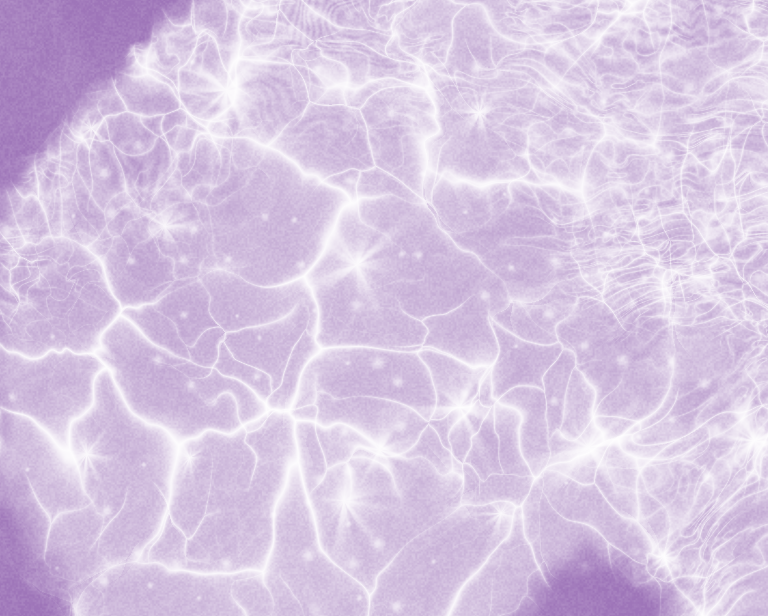
This texture is drawn by a WebGL 2 fragment shader. Its source:

```glsl
#version 300 es
precision highp float;
// Sunlit water in pale violet: a white web of caustic light over a lilac floor.
// Warped Voronoi borders form the web; glints, ripples and streaks add detail.
// All light thins one violet ink, so every tone lies between violet and white.
uniform vec2 u_resolution;
out vec4 fragColor;
const vec3 WHITE = vec3(1.0);
const vec3 VIOLET = vec3(0.62, 0.46, 0.725);

vec2 hash2(vec2 p) {
  vec3 q = fract(p.xyx * vec3(0.1031, 0.1030, 0.0973));
  q += dot(q, q.yzx + 33.33);
  return fract((q.xx + q.yz) * q.zy);
}

float noise(vec2 p) {
  vec2 i = floor(p), f = fract(p);
  f = f * f * (3.0 - 2.0 * f);
  float low = mix(hash2(i).x, hash2(i + vec2(1, 0)).x, f.x);
  float high = mix(hash2(i + vec2(0, 1)).x, hash2(i + vec2(1, 1)).x, f.x);
  return mix(low, high, f.y);
}

float fbm(vec2 p) {
  float sum = 0.0, amp = 0.53;
  for (int i = 0; i < 4; i++) {
    sum += amp * noise(p);
    p = mat2(1.6, 1.2, -1.2, 1.6) * p + 7.3;
    amp *= 0.5;
  }
  return sum;
}

// Thin bright crests where the noise passes its middle value
float crests(vec2 p, float sharpness) {
  return pow(1.0 - abs(2.0 * noise(p) - 1.0), sharpness);
}

vec2 warp(vec2 p, float freq, float amount) {
  return p + amount * (vec2(noise(p * freq + 3.1), noise(p * freq + 41.7)) - 0.5);
}

mat2 turn(float a) { return mat2(cos(a), sin(a), -sin(a), cos(a)); }

// x: distance to the nearest cell border, y: distance to the nearest junction
vec2 web(vec2 p, float scale) {
  vec2 cell = floor(p * scale), f = fract(p * scale);
  vec2 a = vec2(9), b = vec2(9), c = vec2(9);
  vec3 d = vec3(200);
  for (int k = 0; k < 9; k++) {
    vec2 o = vec2(k % 3 - 1, k / 3 - 1);
    vec2 r = o + hash2(cell + o) - f;
    float l = dot(r, r);
    if (l < d.x) { d = vec3(l, d.xy); c = b; b = a; a = r; }
    else if (l < d.y) { d = vec3(d.x, l, d.y); c = b; b = r; }
    else if (l < d.z) { d.z = l; c = r; }
  }
  return 0.5 * vec2((d.y - d.x) / length(b - a), (d.z - d.x) / length(c - a)) / scale;
}

// Scattered lights; ragged = 1 gives frayed stars, 0 gives soft round dots
float glints(vec2 p, float scale, float share, float size, float ragged) {
  vec2 cell = floor(p * scale);
  float sum = 0.0;
  for (int k = 0; k < 9; k++) {
    vec2 id = cell + vec2(k % 3 - 1, k / 3 - 1) + 57.0;
    vec2 h = hash2(id + 19.0);
    vec2 r = p - (id - 57.0 + 0.15 + 0.7 * hash2(id)) / scale;
    float rays = noise(r / (length(r) + 1e-4) * 4.0 + 50.0 * h + 9.0);
    float radius = size * (0.4 + h.y) * mix(1.0, 0.4 + 1.2 * rays * rays, ragged);
    float x = length(r) / radius;
    sum += step(h.x, share) * exp(-mix(x * x, x, ragged));
  }
  return sum;
}

// Deep water in the left corners, a pool low on the right and the right rim
float depths(vec2 p) {
  vec2 q = warp(warp(p, 7.0, 0.05), 28.0, 0.03);
  float rise = max(q.y - 0.53, 0.0);
  float topLeft = q.x - 0.005 - 1.7 * rise * rise;
  float lowLeft = 0.87 * (q.x - 0.56 * (0.25 - q.y));
  float pool = 0.14 * (length((q - vec2(0.955, 0.0)) / vec2(0.155, 0.13)) - 1.0);
  float rim = 0.035 * (length((q - vec2(1.26, 0.42)) / vec2(0.04, 0.1)) - 1.0);
  return 1.0 - smoothstep(-0.055, 0.024, min(min(topLeft, lowLeft), min(pool, rim + 0.012)));
}

void main() {
  vec2 p = gl_FragCoord.xy / u_resolution.y;
  float deep = depths(p), patches = fbm(p * 3.5 + 5.0);
  float choppy = smoothstep(0.33, 0.68, length((p - vec2(0.45, 0.33)) * vec2(0.9, 1.1))
                            + 0.35 * (patches - 0.5));
  // Broad kinked web with glowing junctions, then two finer broken webs
  vec2 q = warp(warp(warp(p, 4.0, 0.13), 14.0, 0.045), 42.0, 0.012);
  vec2 broad = web(q + 2.0, 5.2);
  float power = smoothstep(0.25, 0.75, noise(p * 6.0 + 11.0)) * (1.0 - 0.45 * choppy);
  float light = (0.25 + 1.6 * power) * exp(-broad.x / (0.0016 + 0.0026 * power));
  light += (0.08 + 0.2 * power) * exp(-broad.x / 0.018) + 1.1 * exp(-broad.y / 0.011);
  vec2 fine = web(warp(q, 20.0, 0.04) + 9.0, 10.0);
  float broken = smoothstep(0.38, 0.7, noise(p * 7.0 + 23.0) + 0.15 * choppy);
  light += broken * (1.1 * exp(-fine.x / 0.0021) + 0.15 * exp(-fine.x / 0.01));
  float hair = web(warp(q, 30.0, 0.03) + 4.0, 19.0).x;
  light += smoothstep(0.4, 0.7, noise(p * 8.0 + 47.0)) * (0.15 + 0.7 * choppy) * exp(-hair / 0.0019);
  // Choppy water: slanted streaks and curved parallel ripples
  vec2 s = turn(mix(-0.75, 0.15, smoothstep(0.4, 0.85, p.y))) * (p - vec2(0.9, 0.6));
  s = warp(warp(s, 8.0, 0.08), 30.0, 0.025);
  float streaks = crests(s * vec2(18.0, 50.0) + 60.0, 5.0) * smoothstep(0.25, 0.65, noise(p * 9.0 + 31.0));
  float flecks = crests(s * vec2(45.0, 105.0) + 90.0, 3.0) * smoothstep(0.3, 0.7, noise(p * 13.0 + 37.0));
  float ripple = sin(75.0 * noise(q * 6.0 + 70.0) + 90.0 * s.y);
  float rippled = smoothstep(0.45, 0.75, noise(p * 6.0 + 83.0)) * (0.15 + 0.85 * choppy);
  light += choppy * (0.8 * streaks + 0.65 * flecks) + 0.16 * rippled * ripple;
  // Frayed stars and soft drops of light
  light += 2.4 * glints(p, 4.5, 0.5, 0.024, 1.0) + 0.8 * glints(p, 15.0, 0.35, 0.0065, 0.0);
  // Ink strength: floor tone and depths, thinned by light, with fine grain
  float shimmer = fbm(s * vec2(25.0, 70.0)) - 0.5;
  float floorInk = 0.54 + 0.22 * (patches - 0.5) + (0.1 + 0.2 * choppy) * shimmer;
  float deepInk = 0.95 + 0.22 * (fbm(p * 5.0 + 90.0) - 0.5);
  float ink = mix(floorInk, deepInk, deep) * exp(-light * (1.0 - 0.97 * deep));
  ink += 0.13 * (noise(p * 330.0) - 0.5) * smoothstep(0.0, 0.4, ink);
  fragColor = vec4(mix(WHITE, VIOLET, clamp(ink, 0.0, 1.0)), 1.0);
}
```
